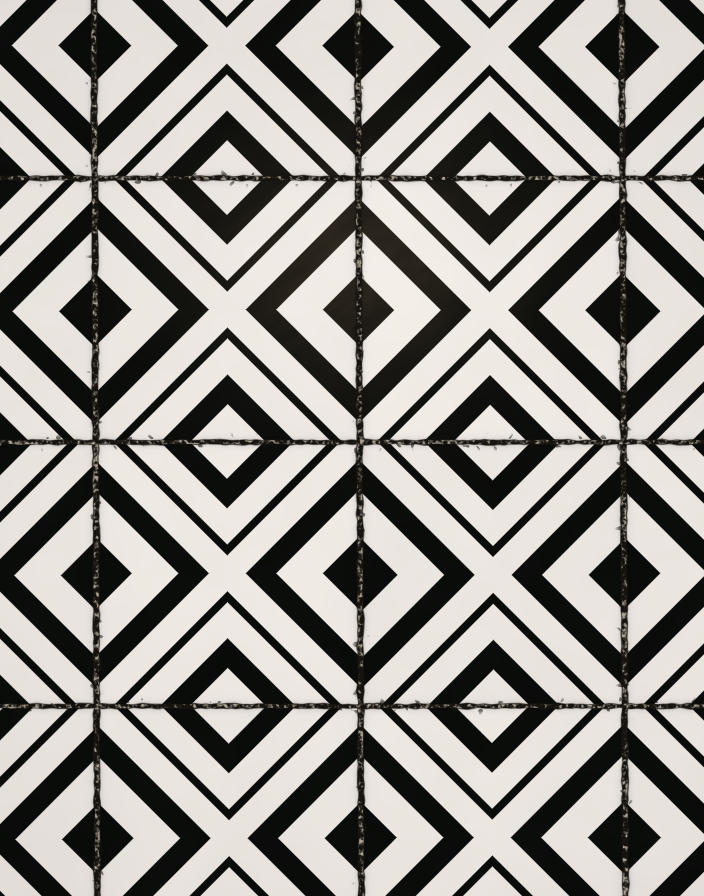
Reproduce this pattern procedurally as a Shadertoy shader.

```glsl
// Black and white diamond floor tiles with worn, gritty joints.
// Nested diamonds come from a folded Manhattan distance on a square grid;
// gradient noise wears the joints, and a warm sheen lifts the black glaze.

#define PITCH 0.2946                 // tile size, in canvas heights
#define ORIGIN vec2(0.0085, 0.0065)  // a joint crossing, from the centre
#define LEAN 0.014                   // slight tilt of the upright joints
#define JITTER 0.010                 // laying error of each tile
#define JOINT vec2(0.0125, 0.0095)   // half widths: upright, level
#define ROUGHNESS 0.006              // chipping of the tile edges
#define SHEEN_CENTRE vec2(0.005, 0.215)
#define SHEEN_SPREAD 0.020
#define WHITE_GLAZE vec3(0.915, 0.893, 0.873)
#define BLACK_GLAZE vec3(0.040, 0.047, 0.040)
#define GROUT_DARK vec3(0.085, 0.075, 0.060)
#define GROUT_LIGHT vec3(0.680, 0.640, 0.580)

vec2 hash22(vec2 p) {
    vec3 q = fract(vec3(p.xyx) * vec3(0.1031, 0.1030, 0.0973));
    q += dot(q, q.yzx + 33.33);
    return fract((q.xx + q.yz) * q.zy);
}

float cornerSlope(vec2 cell, vec2 offset, vec2 f) {
    float angle = 6.2832 * hash22(cell + offset).x;
    return dot(vec2(cos(angle), sin(angle)), f - offset);
}

// Gradient noise, roughly -0.7 to 0.7
float gradientNoise(vec2 p) {
    vec2 i = floor(p), f = fract(p);
    vec2 w = f * f * f * (f * (f * 6.0 - 15.0) + 10.0);
    float low = mix(cornerSlope(i, vec2(0, 0), f), cornerSlope(i, vec2(1, 0), f), w.x);
    float high = mix(cornerSlope(i, vec2(0, 1), f), cornerSlope(i, vec2(1, 1), f), w.x);
    return mix(low, high, w.y);
}

float fractalNoise(vec2 p) {
    float sum = 0.0, gain = 0.6;
    for (int i = 0; i < 4; i++) {
        sum += gain * gradientNoise(p);
        p = mat2(1.6, 1.2, -1.2, 1.6) * p + 17.3;
        gain *= 0.5;
    }
    return sum;
}

// Coverage of d between two radii
float band(float d, float inner, float outer, float aa) {
    return smoothstep(inner - aa, inner + aa, d)
         * (1.0 - smoothstep(outer - aa, outer + aa, d));
}

// Black ink: one diamond on the upright joints, another on the level ones
float tileInk(vec2 p, float aa) {
    vec2 a = abs(p - round(p));
    float upright = a.x + 0.5 - a.y;
    float level = 1.0 - upright;
    float ink = band(upright, -1.0, 0.138, aa);
    ink += band(upright, 0.315, 0.430, aa);
    ink += band(level, 0.142, 0.254, aa);
    ink += band(level, 0.391, 0.432, aa);
    return clamp(ink, 0.0, 1.0);
}

// Mottled filler: dark soil broken by pale crumbs, in worn stretches
vec3 groutColour(vec2 p, float across) {
    float grit = fractalNoise(p * 42.0) + 0.5 * gradientNoise(p * 85.0);
    float stretches = gradientNoise(p * 5.0 + 8.0);
    float crumbs = smoothstep(-0.12, 0.50, grit + 0.35 * stretches);
    crumbs *= 1.0 - smoothstep(0.45, 1.0, across);
    return mix(GROUT_DARK, GROUT_LIGHT, crumbs);
}

void mainImage(out vec4 fragColor, in vec2 fragCoord) {
    vec2 uv = (fragCoord - 0.5 * iResolution.xy) / iResolution.y;
    vec2 p = (uv - ORIGIN) / PITCH;
    p.x += LEAN * uv.y;
    float aa = 1.0 / (iResolution.y * PITCH);

    // Glaze, with small differences between tiles
    vec2 tile = floor(p);
    vec2 luck = hash22(tile + 40.0);
    float ink = tileInk(p + JITTER * (luck - 0.5), aa);
    float smudge = fractalNoise(p * 3.5 + luck * 9.0);
    vec3 white = WHITE_GLAZE * (1.0 + 0.018 * smudge + 0.016 * (luck.x - 0.5));
    vec3 black = BLACK_GLAZE * (1.0 + 0.25 * smudge);

    // Warm reflection, streaked by wiping marks
    vec2 toSheen = (uv - SHEEN_CENTRE) * vec2(0.8, 1.0);
    float sheen = exp(-dot(toSheen, toSheen) / SHEEN_SPREAD);
    float streaks = fractalNoise(mat2(0.8, -0.6, 0.6, 0.8) * p * vec2(4.0, 14.0));
    black += sheen * vec3(0.125, 0.095, 0.072) * (1.0 + 0.5 * streaks);
    white += 0.018 * sheen;
    vec3 colour = mix(white, black, ink);

    // Sparse specks and chips beside the joints
    vec2 e = abs(p - round(p));
    float speck = smoothstep(0.36, 0.46, gradientNoise(p * 32.0));
    speck *= 1.0 - smoothstep(0.012, 0.04, min(e.x, e.y));
    colour = mix(colour, GROUT_DARK, 0.6 * speck);

    // Joints with rough edges and a dark rim
    float wobble = ROUGHNESS * (gradientNoise(p * 26.0) + 0.5 * gradientNoise(p * 9.0));
    vec2 halfWidth = JOINT + wobble;
    vec2 gap = e - halfWidth;
    float d = min(gap.x, gap.y);
    float across = min(e.x / halfWidth.x, e.y / halfWidth.y);
    float joint = 1.0 - smoothstep(-aa, aa, d);
    colour *= 1.0 - 0.12 * exp(-max(d, 0.0) * 120.0);
    colour = mix(colour, groutColour(p, across), joint);

    // Gentle falloff toward the corners
    colour *= 1.02 - 0.11 * dot(uv, uv);
    fragColor = vec4(clamp(colour, 0.0, 1.0), 1.0);
}
```
